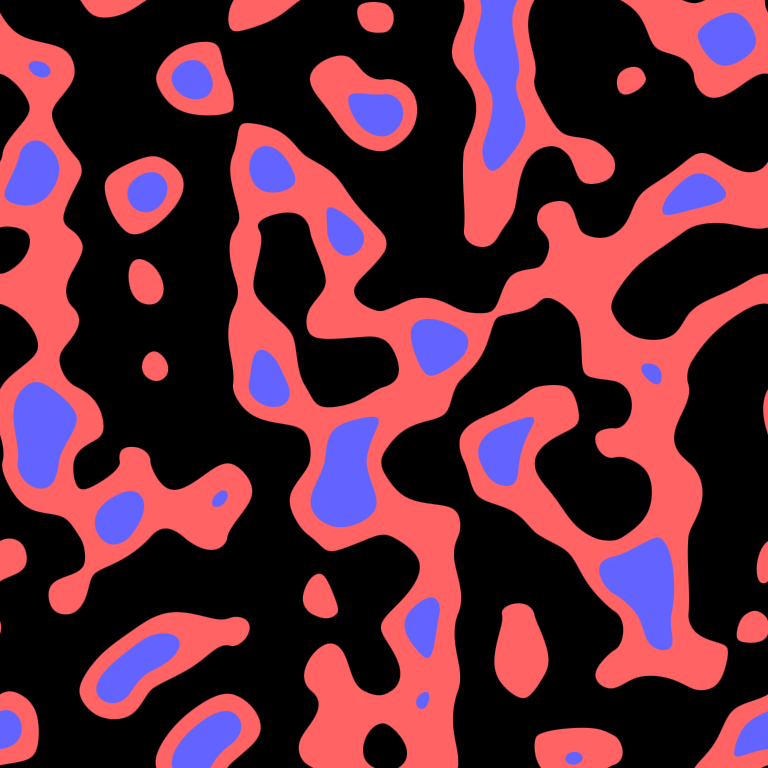
A Shadertoy shader for this texture:

```glsl
// Winding islands with bright cores: gradient noise cut at two levels.

const float CELLS = 10.0;        // noise cells across the canvas
const float HALF_CELLS = 5.0;    // rows in each balanced half
const float HALF_SHIFT = 3.0;    // sideways offset between the halves
const float ISLAND_LEVEL = 0.037;
const float CORE_LEVEL = 0.293;
const uint SEED = 37u;

const vec3 GROUND = vec3(0.0);
const vec3 ISLAND = vec3(1.0, 0.39, 0.39);
const vec3 CORE = vec3(0.39, 0.39, 1.0);

const float TAU = 6.2831853;

// Integer hash of a lattice point, from 0 to 1
float hash(ivec2 p) {
    uint h = uint(p.x) * 1597334677u ^ uint(p.y) * 3812015801u ^ SEED * 2654435769u;
    h = (h ^ (h >> 16)) * 2146121005u;
    h = (h ^ (h >> 15)) * 2221713035u;
    h ^= h >> 16;
    return float(h >> 8) / 16777216.0;
}

// Unit gradient; each half is the shifted negative of the one below,
// so high and low areas stay in balance
vec2 gradient(vec2 corner) {
    float band = floor(corner.y / HALF_CELLS);
    vec2 p = vec2(mod(corner.x + HALF_SHIFT * band, CELLS),
                  corner.y - HALF_CELLS * band);
    float angle = TAU * (hash(ivec2(p)) + 0.5 * band);
    return vec2(cos(angle), sin(angle));
}

float gradientNoise(vec2 p) {
    vec2 cell = floor(p);
    vec2 f = p - cell;
    vec2 fade = f * f * (3.0 - 2.0 * f);
    float sum = 0.0;
    for (int y = 0; y < 2; y++) {
        for (int x = 0; x < 2; x++) {
            vec2 corner = vec2(x, y);
            vec2 weight = mix(1.0 - fade, fade, corner);
            sum += weight.x * weight.y * dot(gradient(cell + corner), f - corner);
        }
    }
    return sum;
}

// Step smoothed over about one pixel
float cut(float level, float value, float pixel) {
    return clamp((value - level) / pixel + 0.5, 0.0, 1.0);
}

void mainImage(out vec4 fragColor, in vec2 fragCoord) {
    vec2 uv = fragCoord / min(iResolution.x, iResolution.y);
    float height = gradientNoise(uv * CELLS);
    float pixel = max(fwidth(height), 1e-5);

    vec3 color = mix(GROUND, ISLAND, cut(ISLAND_LEVEL, height, pixel));
    color = mix(color, CORE, cut(CORE_LEVEL, height, pixel));
    fragColor = vec4(color, 1.0);
}
```
